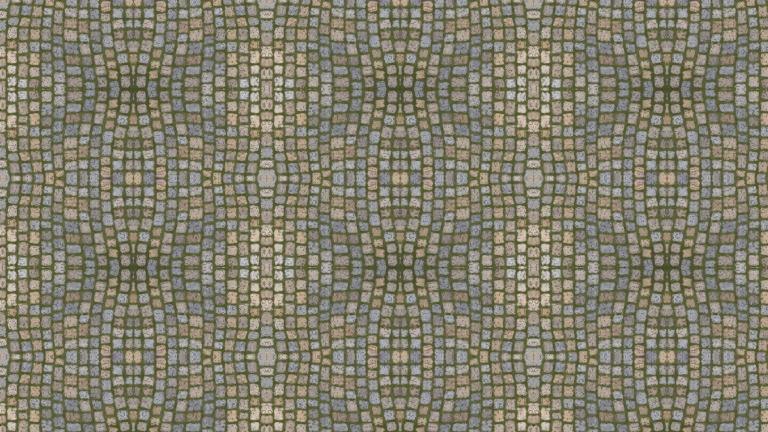
Give the GLSL for this pattern, as a Shadertoy shader.

```glsl
#define HALF_TILE vec2(0.3088, 0.2065)  // mirror spacing, in canvas heights
#define STONE_PITCH vec2(0.0277, 0.0273)
#define JOINT_WIDTH 0.0042
#define CORNER_RADIUS 0.0050
#define EDGE_WOBBLE 0.0034
#define MOSS_DARK vec3(0.27, 0.30, 0.13)
#define MOSS_LIGHT vec3(0.42, 0.44, 0.26)
#define BLUE_GREY vec3(0.64, 0.645, 0.665)
#define PINK_GREY vec3(0.655, 0.62, 0.59)
#define TAN vec3(0.70, 0.61, 0.50)
#define LILAC vec3(0.60, 0.50, 0.59)

float hash(vec2 p) {
    p = fract(p * vec2(0.1031, 0.1137));
    p += dot(p, p.yx + 33.33);
    return fract((p.x + p.y) * p.x * 41.7);
}

float noise(vec2 p) {
    vec2 i = floor(p), f = fract(p);
    f = f * f * (3.0 - 2.0 * f);
    return mix(mix(hash(i), hash(i + vec2(1, 0)), f.x),
               mix(hash(i + vec2(0, 1)), hash(i + vec2(1, 1)), f.x), f.y);
}

float fbm(vec2 p) {
    float sum = 0.0, gain = 0.55;
    for (int i = 0; i < 3; i++) {
        sum += gain * noise(p);
        p = p * 2.1 + 17.3;
        gain *= 0.5;
    }
    return sum;
}

float border(float i, float seed) {
    return i + 0.32 * (hash(vec2(i + 20.0, seed)) - 0.5);
}

// Unequal slots along a line: index, offset from centre, half width
vec3 slot(float x, float seed) {
    float i = floor(x);
    if (x < border(i, seed)) i -= 1.0;
    else if (x >= border(i + 1.0, seed)) i += 1.0;
    float a = border(i, seed), b = border(i + 1.0, seed);
    return vec3(i, x - 0.5 * (a + b), 0.5 * (b - a));
}

float roundedBox(vec2 p, vec2 halfSize, float radius) {
    vec2 d = abs(p) - halfSize + radius;
    return length(max(d, 0.0)) + min(max(d.x, d.y), 0.0) - radius;
}

float spot(vec2 p, vec2 centre, vec2 size) {
    vec2 d = (p - centre) / size;
    return exp(-dot(d, d));
}

void mainImage(out vec4 fragColor, in vec2 fragCoord) {
    // Mirrored tiles, counted from the top left
    vec2 p = vec2(fragCoord.x, iResolution.y - fragCoord.y) / iResolution.y;
    vec2 q = abs(mod(p + HALF_TILE, 2.0 * HALF_TILE) - HALF_TILE);
    vec2 t = q / HALF_TILE;

    // Leaning columns of staggered setts
    vec2 g = q;
    g.x += 0.018 * (t.y - 0.5) * sin(5.0 * t.x + 0.6) + 0.004 * sin(23.0 * q.y);
    g.y += 0.005 * sin(17.0 * q.x + 1.0);
    g /= STONE_PITCH;
    vec3 col = slot(g.x + 0.45, 7.0);
    float stagger = 0.7 * hash(vec2(col.x + 3.0, 41.0));
    vec3 row = slot(g.y + stagger, col.x + 61.0);
    vec2 id = vec2(col.x, row.x) + 30.0;

    // Worn, slightly turned stone outline
    vec2 local = vec2(col.y, row.y) * STONE_PITCH;
    float turn = 0.22 * (hash(id + 5.0) - 0.5);
    local += turn * vec2(-local.y, local.x);
    float star = spot(t, vec2(1.0), vec2(0.24, 0.2));
    float joint = JOINT_WIDTH * (0.75 + 0.5 * hash(id + 9.0) + 0.7 * star);
    vec2 halfSize = vec2(col.z, row.z) * STONE_PITCH - 0.5 * joint;
    float d = roundedBox(local, halfSize, CORNER_RADIUS);
    d += EDGE_WOBBLE * (noise(q * 190.0) - 0.5);
    float soft = max(0.8 / iResolution.y, 0.0013);
    float stone = 1.0 - smoothstep(-soft, soft, d);

    // Stone hue: greys, some tan, warm and lilac patches
    float kind = hash(id + 13.0);
    float warm = spot(t, vec2(0.0, 0.7), vec2(0.17, 0.28))
               + spot(t, vec2(1.0, 0.65), vec2(0.04, 0.08))
               + spot(t, vec2(0.0), vec2(0.06, 0.08));
    vec3 body = mix(BLUE_GREY, PINK_GREY, smoothstep(0.3, 0.55, kind));
    body = mix(body, TAN, clamp(0.75 * smoothstep(0.7, 0.95, kind) + 0.6 * warm, 0.0, 1.0));
    body = mix(body, LILAC, 0.75 * spot(t, vec2(0.81, 0.0), vec2(0.045, 0.05)));

    // Brightness per stone, pale band, grain and pits
    float grain = fbm(q * 210.0);
    body *= 0.87 + 0.26 * hash(id + 21.0);
    body *= mix(1.11, 0.95, smoothstep(0.0, 0.45, t.x));
    body *= 0.84 + 0.34 * grain;
    body *= 1.0 - 0.2 * smoothstep(0.66, 0.82, noise(q * 330.0 + 50.0));
    body *= 1.0 - 0.16 * smoothstep(-0.0045, 0.0, d);

    // Mossy joints
    vec3 moss = mix(MOSS_DARK, MOSS_LIGHT, fbm(q * 95.0 + 8.0));
    moss *= 1.0 - 0.2 * star;

    fragColor = vec4(mix(moss, body, stone), 1.0);
}
```
